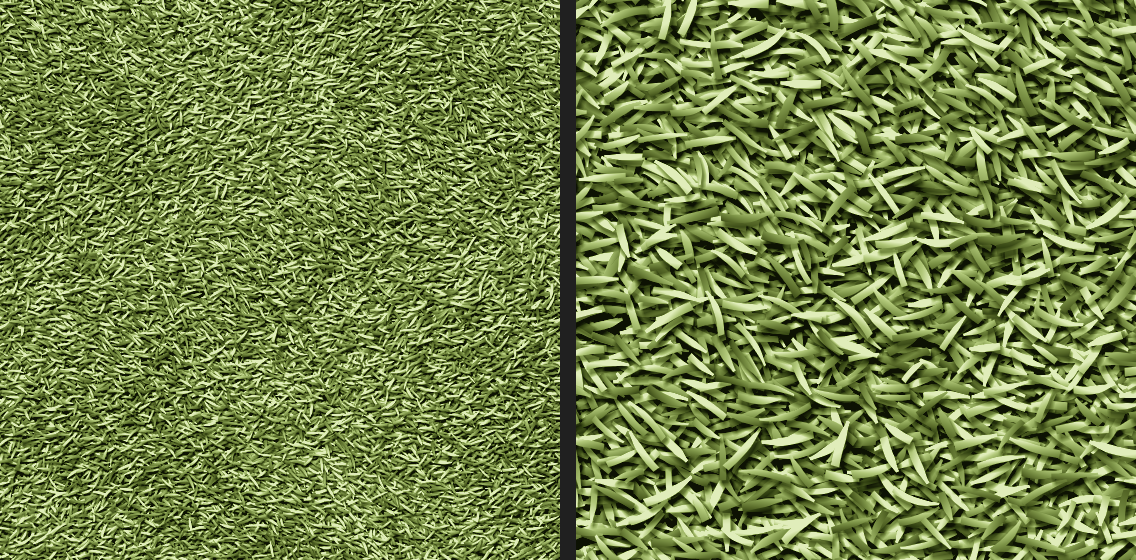
Left, the full canvas; right, a detail of the centre.
This texture is drawn by a Shadertoy shader. Its source:

```glsl
// Dense turf of short, tangled grass blades lit from above, with dark gaps between them.

vec4 hash4(vec2 p) {
    vec4 h = fract(p.xyxy * vec4(0.1031, 0.1030, 0.0973, 0.1099));
    h += dot(h, h.wzxy + 33.33);
    return fract((h.xxyz + h.yzzw) * h.zywx);
}

// Slow drift of the combing direction over the lawn
float combing(vec2 uv) {
    return 0.22 * sin(uv.x * 7.0 + 2.0 * sin(uv.y * 5.0))
         + 0.18 * sin(uv.y * 11.0 - uv.x * 6.0 + 1.3);
}

// Coverage of a tapered blade lying along x
float blade(vec2 q, float halfLength, float halfWidth, float blur) {
    float taper = 1.0 - 0.6 * smoothstep(0.1, 1.0, q.x / halfLength);
    float across = clamp((halfWidth * taper - abs(q.y)) / blur + 0.5, 0.0, 1.0);
    float along = clamp((halfLength - abs(q.x)) / blur + 0.5, 0.0, 1.0);
    return across * along;
}

float ramp(float a, float b, float x) {
    return clamp((x - a) / (b - a), 0.0, 1.0);
}

// Black soil through olive and leaf green to pale tips
vec3 grassColor(float tone) {
    vec3 c = mix(vec3(0.05, 0.07, 0.01), vec3(0.18, 0.24, 0.06), ramp(0.05, 0.16, tone));
    c = mix(c, vec3(0.33, 0.40, 0.15), ramp(0.16, 0.335, tone));
    c = mix(c, vec3(0.49, 0.58, 0.28), ramp(0.335, 0.565, tone));
    c = mix(c, vec3(0.69, 0.78, 0.47), ramp(0.565, 0.805, tone));
    return mix(c, vec3(0.88, 0.93, 0.73), ramp(0.805, 0.96, tone));
}

void mainImage(out vec4 fragColor, in vec2 fragCoord) {
    vec2 uv = fragCoord / iResolution.y;
    float cells = 50.0;
    float pixel = cells / iResolution.y;
    float flow = combing(uv);
    float tone = 0.0;

    // Layers from the soil upwards, one blade per cell
    for (int layer = 0; layer < 14; layer++) {
        vec2 p = uv * cells + float(layer) * vec2(73.37, 131.71);
        vec2 home = floor(p);
        for (int k = 0; k < 9; k++) {
            vec2 id = home + vec2(k % 3 - 1, k / 3 - 1);
            vec4 place = hash4(id);
            vec4 look = hash4(id.yx + 2500.0);

            // Mostly flat blades, pointing either way
            float angle = flow + 1.5 * (place.z + place.w - 1.0);
            angle += 3.14159 * step(0.5, fract(look.x * 7.0));
            float c = cos(angle), s = sin(angle);
            mat2 toBlade = mat2(c, -s, s, c);
            vec2 offset = p - id - place.xy;
            vec2 q = toBlade * offset;
            vec2 qShadow = toBlade * (offset + vec2(-0.07, 0.13));
            float bend = 0.5 * (look.y - 0.5);
            q.y -= bend * q.x * q.x;
            qShadow.y -= bend * qShadow.x * qShadow.x;

            float halfLength = mix(0.42, 0.8, look.z);
            float halfWidth = mix(0.085, 0.13, look.x);

            // Shadow on the layers below, then the blade with its brighter tip
            tone *= 1.0 - 0.45 * blade(qShadow, halfLength, halfWidth * 1.5, 0.14);
            float light = 0.47 + 0.5 * look.w + 0.15 * q.x / halfLength;
            light += 0.1 * clamp(q.y * c / halfWidth, -1.0, 1.0);
            tone = mix(tone, light, blade(q, halfLength, halfWidth, pixel));
        }
    }

    tone = 0.5 + 1.35 * (tone - 0.5);
    tone += 0.03 * sin(uv.x * 9.0 + 3.0 * sin(uv.y * 6.0));
    fragColor = vec4(grassColor(tone), 1.0);
}
```
